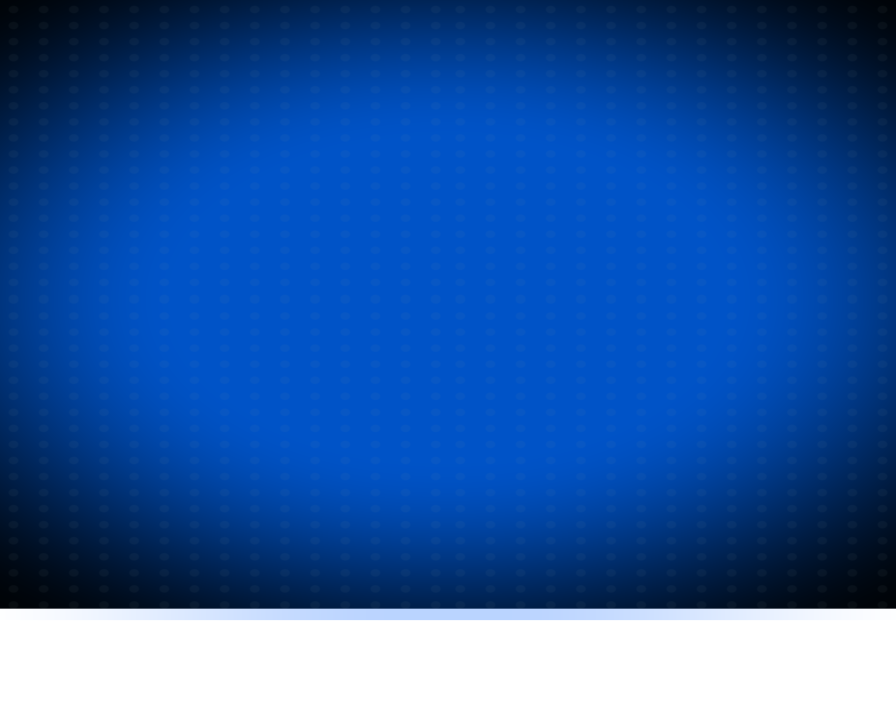
Give the GLSL for this background, as a Shadertoy shader.

```glsl
// A deep blue panel with an elliptical glow and a faint dot lattice, above a
// pale strip and a white footer. The glow is a smoothstep of elliptical radius;
// the dots repeat outward from the centre, mirrored on both axes.

#define PANEL_BOTTOM 0.1355
#define FOOTER_TOP 0.119
#define GLOW_CENTER vec2(0.5, 0.575)
#define GLOW_RADII vec2(0.535, 0.400)
#define GLOW_INNER 0.56
#define GLOW_OUTER 1.46
#define DOT_PITCH vec2(0.03366, 0.0228)
#define DOT_START vec2(0.0137, 0.0011)
#define DOT_RADII vec2(0.0057, 0.0056)
#define DOT_OPACITY 0.06

const vec3 GLOW_BLUE = vec3(0.0, 0.325, 0.78);
const vec3 CORNER_DARK = vec3(0.0, 0.012, 0.025);
const vec3 DOT_GREY = vec3(0.5, 0.6, 0.6);
const vec3 STRIP_BLUE = vec3(0.73, 0.83, 1.0);
const vec3 WHITE = vec3(1.0);

// Antialiased step that rises across one pixel around the edge.
float edgeStep(float edge, float value, float pixel) {
    return smoothstep(edge - 0.5 * pixel, edge + 0.5 * pixel, value);
}

// Coverage of the mirrored lattice of elliptical dots.
float dotLattice(vec2 offset, float pixel) {
    vec2 fromFirst = abs(offset) - DOT_START;
    vec2 index = max(round(fromFirst / DOT_PITCH), 0.0);
    vec2 local = fromFirst - index * DOT_PITCH;
    float dist = (length(local / DOT_RADII) - 1.0) * DOT_RADII.y;
    return 1.0 - smoothstep(-pixel, 0.6 * pixel, dist);
}

vec3 bluePanel(vec2 uv, float pixel) {
    vec2 offset = uv - GLOW_CENTER;
    float radius = length(offset / GLOW_RADII);
    float glow = 1.0 - smoothstep(GLOW_INNER, GLOW_OUTER, radius);
    vec3 color = mix(CORNER_DARK, GLOW_BLUE, glow);
    return mix(color, DOT_GREY, DOT_OPACITY * dotLattice(offset, pixel));
}

// The strip is bluest in the middle and fades to white at both sides.
vec3 paleStrip(float x) {
    float fade = smoothstep(0.05, 0.55, abs(x - 0.5));
    return mix(STRIP_BLUE, WHITE, fade);
}

void mainImage(out vec4 fragColor, in vec2 fragCoord) {
    vec2 uv = fragCoord / iResolution.xy;
    float pixel = 1.0 / iResolution.y;

    // Stack the footer, strip and panel from bottom to top.
    vec3 color = mix(WHITE, paleStrip(uv.x), edgeStep(FOOTER_TOP, uv.y, pixel));
    color = mix(color, bluePanel(uv, pixel), edgeStep(PANEL_BOTTOM, uv.y, pixel));
    fragColor = vec4(color, 1.0);
}
```
